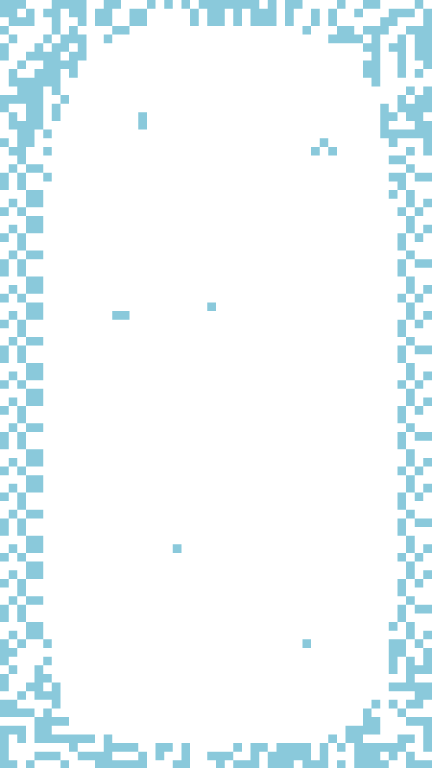
Give the GLSL for this background, as a Shadertoy shader.

```glsl
// A white field framed by a ragged mosaic of pale blue square cells.
// A superellipse cuts the frame, a ten-row rhythm fills its sides, a hash its ends;
// a few stray blocks float inside, and supersampling smooths every cell edge.

const vec3 PAPER = vec3(1.0);
const vec3 ICE_BLUE = vec3(0.54, 0.79, 0.86);
const float COLUMNS = 50.0;

float hash(vec2 p) {
    return fract(sin(dot(p, vec2(12.9898, 78.233))) * 43758.5453);
}

// True when a cell lies in the block with the given first cell and size.
bool inBlock(vec2 cell, vec2 first, vec2 size) {
    vec2 d = cell - first;
    return all(greaterThanEqual(d, vec2(0.0))) && all(lessThan(d, size));
}

// The clear area is rounder at the top than at the bottom.
bool inFrame(vec2 cell) {
    vec2 d = (cell + 0.5 - vec2(25.4, 44.3)) / vec2(20.5, 41.5);
    float power = d.y < 0.0 ? 3.8 : 5.5;
    return pow(abs(d.x), power) + pow(abs(d.y), power) > 1.0;
}

// Each column of the sides keeps its own slice of a repeating phase.
bool sideCell(vec2 cell) {
    float phase = mod(3.0 * cell.y, 10.0);
    if (cell.x < 1.0) return phase < 4.0;
    if (cell.x < 2.0) return phase > 6.5;
    if (cell.x < 3.0) return phase < 4.5;
    if (cell.x < 5.0) return phase > 4.5;
    if (cell.x < 46.0) return hash(cell) < 0.4;
    if (cell.x < 47.0) return phase < 4.5;
    if (cell.x < 48.0) return phase > 4.5;
    if (cell.x < 49.0) return phase < 2.5;
    return mod(phase + 2.0, 10.0) < 2.5;
}

// Ends: random cells, with upright pairs on top and a comb at the bottom.
bool endCell(vec2 cell) {
    bool middle = abs(cell.x - 25.0) < 16.0;
    if (middle && cell.y > 84.5 && cell.y < 85.5) return mod(cell.x, 2.0) < 0.5;
    if (middle && cell.y > 0.5 && cell.y < 2.5) return hash(vec2(cell.x, 1.0)) < 0.4;
    return hash(cell) < 0.5;
}

// Stray blocks, and a small chevron of three cells.
bool strayCell(vec2 cell) {
    vec2 tip = cell - vec2(37.0, 16.0);
    bool chevron = abs(tip.x) < 1.5 && abs(abs(tip.x) - tip.y) < 0.5;
    return chevron
        || inBlock(cell, vec2(16.0, 13.0), vec2(1.0, 2.0))
        || inBlock(cell, vec2(24.0, 35.0), vec2(1.0))
        || inBlock(cell, vec2(13.0, 36.0), vec2(2.0, 1.0))
        || inBlock(cell, vec2(20.0, 63.0), vec2(1.0))
        || inBlock(cell, vec2(35.0, 74.0), vec2(1.0));
}

float ink(vec2 cell) {
    if (!inFrame(cell)) return strayCell(cell) ? 1.0 : 0.0;
    bool onSide = cell.y > 17.5 && cell.y < 74.5;
    return (onSide ? sideCell(cell) : endCell(cell)) ? 1.0 : 0.0;
}

void mainImage(out vec4 fragColor, in vec2 fragCoord) {
    // Average a 4 by 4 grid of samples; rows are counted from the top.
    float coverage = 0.0;
    for (int i = 0; i < 16; i++) {
        vec2 offset = (vec2(i % 4, i / 4) + 0.5) / 4.0 - 0.5;
        vec2 p = fragCoord + offset;
        p.y = iResolution.y - p.y;
        coverage += ink(floor(p * COLUMNS / iResolution.x)) / 16.0;
    }
    fragColor = vec4(mix(PAPER, ICE_BLUE, coverage), 1.0);
}
```
